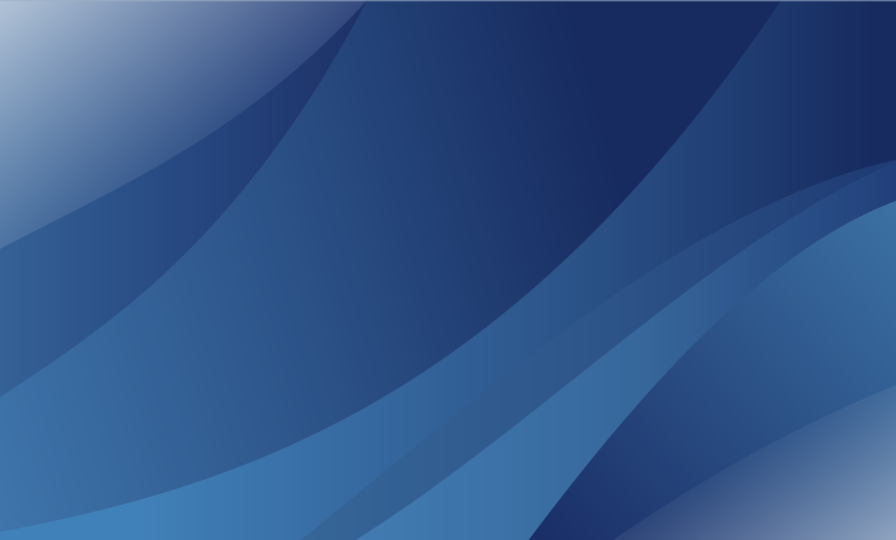
Write a Shadertoy shader that draws this background.

```glsl
// Sweeping blue ribbons across a wide canvas, with pale glows in two corners.
// Each border is a cubic through four points; layers are painted from the
// upper left to the lower right, each filled with its own smooth gradient.

const vec3 NAVY  = vec3(0.09, 0.17, 0.375);
const vec3 DENIM = vec3(0.173, 0.325, 0.535);
const vec3 AZURE = vec3(0.245, 0.46, 0.67);
const vec3 SKY   = vec3(0.255, 0.505, 0.725);
const vec3 MIST  = vec3(0.62, 0.69, 0.77);

// Height at x of the cubic through (xs[i], ys[i])
float cubicThrough(float x, vec4 xs, vec4 ys) {
    float height = 0.0;
    for (int i = 0; i < 4; i++) {
        float weight = 1.0;
        for (int j = 0; j < 4; j++) {
            if (j != i) weight *= (x - xs[j]) / (xs[i] - xs[j]);
        }
        height += ys[i] * weight;
    }
    return height;
}

// Smooth coverage of the area below a border
float below(vec2 p, vec4 xs, vec4 ys) {
    float d = cubicThrough(p.x, xs, ys) - p.y;
    return clamp(d / max(fwidth(d), 1e-5) + 0.5, 0.0, 1.0);
}

// Three-colour gradient with stops at t0, t1 and t2
vec3 ramp(vec3 a, vec3 b, vec3 c, float t0, float t1, float t2, float t) {
    vec3 first = mix(a, b, clamp((t - t0) / (t1 - t0), 0.0, 1.0));
    return mix(first, c, clamp((t - t1) / (t2 - t1), 0.0, 1.0));
}

// White veil that fades away from a corner
vec3 cornerGlow(vec3 base, vec2 offset, vec2 reach, float strength) {
    float d = dot(abs(offset), 1.0 / reach);
    return mix(base, vec3(1.0), strength * pow(max(1.0 - d / 1.25, 0.0), 1.2));
}

void mainImage(out vec4 fragColor, in vec2 fragCoord) {
    vec2 p = fragCoord / iResolution.xy;

    // Pale upper left corner
    vec3 cornerBase = mix(vec3(0.23, 0.40, 0.60), vec3(0.13, 0.22, 0.45),
                          clamp(p.x / 0.41, 0.0, 1.0));
    vec3 color = cornerGlow(cornerBase, p - vec2(0.0, 1.0), vec2(0.41, 0.46), 0.61);

    // Slim ribbon under the corner
    vec3 slim = ramp(vec3(0.205, 0.38, 0.59), vec3(0.15, 0.28, 0.505),
                     vec3(0.115, 0.195, 0.405), 0.0, 0.21, 0.4, p.x);
    color = mix(color, slim, below(p, vec4(0.0, 0.208, 0.30, 0.41),
                                      vec4(0.539, 0.724, 0.83, 1.0)));

    // Broad central sweep
    vec3 sweep = ramp(AZURE, DENIM, NAVY, 0.0, 0.4, 0.8, p.x + 0.17 * p.y);
    color = mix(color, sweep, below(p, vec4(0.0, 0.13, 0.26, 0.41),
                                       vec4(0.265, 0.417, 0.626, 1.0)));

    // Long ribbon rising to the right edge
    vec3 rising = ramp(SKY, vec3(0.17, 0.33, 0.54), NAVY, 0.15, 0.63, 0.97, p.x);
    color = mix(color, rising, below(p, vec4(0.0, 0.25, 0.667, 0.872),
                                        vec4(0.015, 0.125, 0.578, 1.0)));

    // Thin shaded strip
    vec3 strip = ramp(vec3(0.21, 0.395, 0.595), vec3(0.18, 0.335, 0.54),
                      vec3(0.125, 0.235, 0.46), 0.35, 0.66, 0.97, p.x);
    color = mix(color, strip, below(p, vec4(0.336, 0.521, 0.781, 1.0),
                                       vec4(0.0, 0.25, 0.554, 0.704)));

    // Bright ribbon beneath the strip
    vec3 bright = ramp(vec3(0.25, 0.48, 0.69), vec3(0.215, 0.405, 0.61),
                       vec3(0.13, 0.25, 0.48), 0.42, 0.71, 1.0, p.x);
    color = mix(color, bright, below(p, vec4(0.397, 0.667, 0.85, 1.0),
                                        vec4(0.0, 0.333, 0.56, 0.70)));

    // Lower right lobe, dark at its foot
    float lift = 0.55 * (p.x - 0.6) / 0.4 + 0.42 * p.y / 0.6;
    vec3 lobe = mix(vec3(0.1, 0.18, 0.4), vec3(0.235, 0.445, 0.645),
                    clamp(lift, 0.0, 1.0));
    color = mix(color, lobe, below(p, vec4(0.59, 0.729, 0.846, 1.0),
                                      vec4(0.0, 0.283, 0.472, 0.628)));

    // Pale lower right corner
    vec3 pale = cornerGlow(lobe, p - vec2(1.0, 0.0), vec2(0.31, 0.287), 0.47);
    color = mix(color, pale, below(p, vec4(0.684, 0.781, 0.885, 1.0),
                                      vec4(0.0, 0.104, 0.2, 0.287)));

    // Hairline of mist along the top edge
    color = mix(color, MIST, 0.6 * smoothstep(0.996, 0.999, p.y));

    fragColor = vec4(color, 1.0);
}
```
